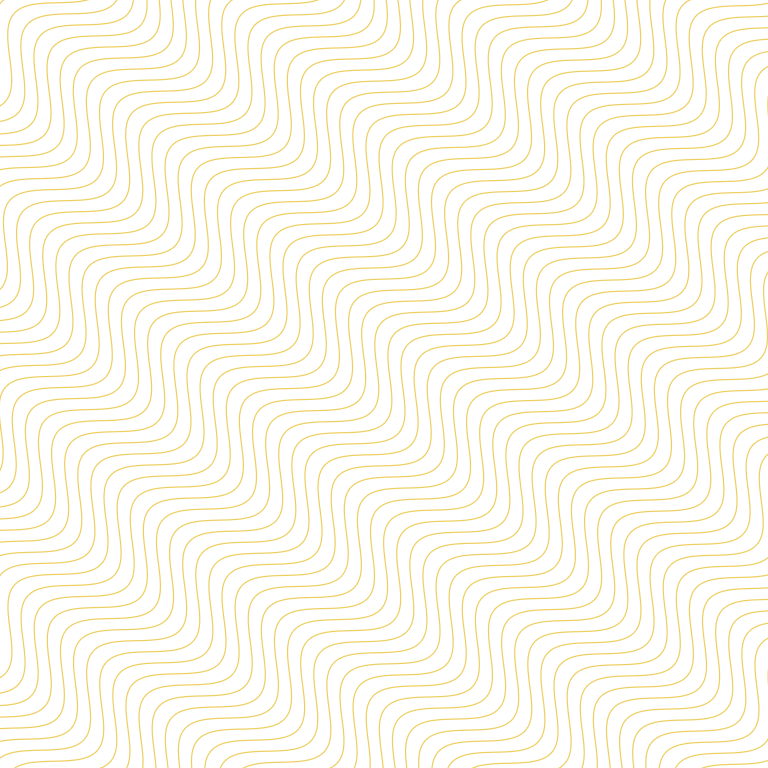
Write a Shadertoy shader that draws this pattern.

```glsl
// Thin golden sine waves climbing diagonally over white.
// The plane is split into a wave-to-wave step and a one-period stride;
// each wave is an integer level of a sheared, sine-displaced coordinate.

#define WAVE_STEP   vec2(0.01707, -0.01439)  // offset between neighbouring waves
#define WAVE_STRIDE vec2(0.12507, 0.14258)   // one period along a wave
#define ANCHOR      vec2(0.01263, 0.92513)   // a steep inflection point
#define AMPLITUDE   1.5                      // in wave steps
#define LINE_WIDTH  0.0016
#define LINE_COLOR  vec3(0.93, 0.81, 0.38)
#define PAPER_COLOR vec3(1.0)

const float TAU = 6.2831853;

float cross2(vec2 a, vec2 b) {
    return a.x * b.y - a.y * b.x;
}

// Signed distance to the nearest wave, from the level and its gradient
float waveDistance(vec2 p) {
    vec2 q = p - ANCHOR;
    float area = cross2(WAVE_STEP, WAVE_STRIDE);
    float across = cross2(q, WAVE_STRIDE) / area;
    float along = cross2(WAVE_STEP, q) / area;
    float level = across + AMPLITUDE * sin(TAU * along);

    vec2 gradAcross = vec2(WAVE_STRIDE.y, -WAVE_STRIDE.x) / area;
    vec2 gradAlong = vec2(-WAVE_STEP.y, WAVE_STEP.x) / area;
    vec2 grad = gradAcross + AMPLITUDE * TAU * cos(TAU * along) * gradAlong;
    return (level - floor(level + 0.5)) / length(grad);
}

// Share of a pixel-wide window covered by the line
float lineCoverage(float d, float pixel) {
    float halfWidth = 0.5 * LINE_WIDTH;
    float upper = clamp(d + 0.5 * pixel, -halfWidth, halfWidth);
    float lower = clamp(d - 0.5 * pixel, -halfWidth, halfWidth);
    return (upper - lower) / pixel;
}

void mainImage(out vec4 fragColor, in vec2 fragCoord) {
    float pixel = 1.0 / iResolution.y;
    float ink = lineCoverage(waveDistance(fragCoord * pixel), pixel);
    fragColor = vec4(mix(PAPER_COLOR, LINE_COLOR, ink), 1.0);
}
```
